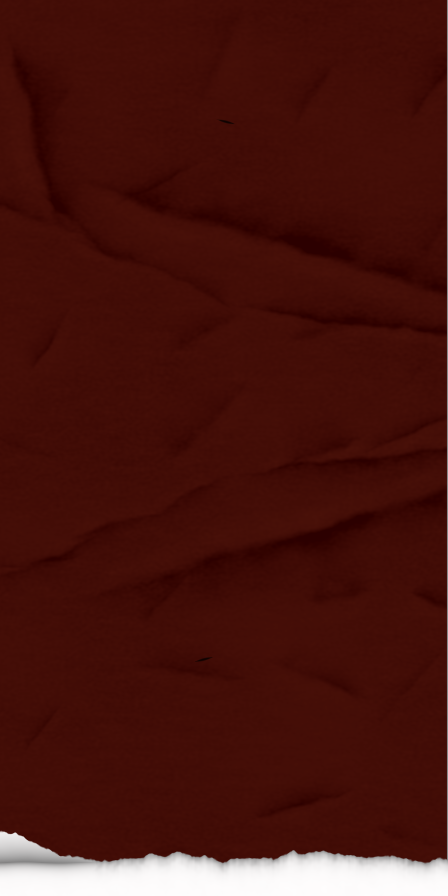
A Shadertoy shader for this texture:

```glsl
// Crumpled dark maroon paper with a torn lower edge over a white backdrop.
#define PAPER vec3(0.266, 0.053, 0.026)
#define FOLD_DARK vec3(0.195, 0.010, 0.0)
#define BACKDROP vec3(0.995, 0.988, 0.988)
#define MIRROR_Y 1.128      // height about which the main folds mirror
#define FOLD_DEPTH 1.15     // strength of the main folds
#define WRINKLE_DEPTH 0.95  // strength of the scattered wrinkles
#define WRINKLE_CELLS 3.6   // wrinkle cells across the width
#define GRAIN 0.3           // fibre and speckle contrast
#define TEAR_Y 0.092        // mean height of the tear
#define RIGHT_TRIM 0.9975   // right border of the sheet

vec2 hash2(vec2 p) {
    p = vec2(dot(p, vec2(127.1, 311.7)), dot(p, vec2(269.5, 183.3)));
    return fract(sin(p) * 43758.55);
}

// Gradient noise, roughly -0.7 to 0.7
float gnoise(vec2 p) {
    vec2 i = floor(p), f = p - i;
    vec2 u = f * f * f * (f * (f * 6.0 - 15.0) + 10.0);
    vec2 x = vec2(1.0, 0.0), y = vec2(0.0, 1.0);
    float a = dot(hash2(i) * 2.0 - 1.0, f);
    float b = dot(hash2(i + x) * 2.0 - 1.0, f - x);
    float c = dot(hash2(i + y) * 2.0 - 1.0, f - y);
    float d = dot(hash2(i + 1.0) * 2.0 - 1.0, f - 1.0);
    return mix(mix(a, b, u.x), mix(c, d, u.x), u.y);
}

float fbm(vec2 p) {
    float sum = 0.0, amp = 0.6;
    for (int i = 0; i < 4; i++) {
        sum += amp * gnoise(p);
        p = mat2(1.6, 1.2, -1.2, 1.6) * p + 7.3;
        amp *= 0.5;
    }
    return sum;
}

// Fold from a to b: crisp on one side, fading on the other, with a pale ridge
float crease(vec2 p, vec2 a, vec2 b, float width) {
    vec2 dir = b - a, r = p - a;
    float len = length(dir);
    dir /= len;
    float t = dot(r, dir) / len;
    float taper = smoothstep(0.0, 0.25, t) * (1.0 - smoothstep(0.65, 1.0, t));
    float s = (dir.x * r.y - dir.y * r.x) / (width * (0.3 + 0.7 * taper));
    float valley = smoothstep(-0.3, 0.2, s) * exp(-1.3 * max(s - 0.2, 0.0));
    float ridge = exp(-5.0 * (s + 0.75) * (s + 0.75));
    return taper * (valley - 0.15 * ridge);
}

// Long folds, as endpoints in (x, distance from the mirror line)
float mainFolds(vec2 p) {
    vec4 ends[6] = vec4[6](
        vec4(0.48, 0.19, 1.30, 0.09), vec4(0.16, 0.47, 0.90, 0.25),
        vec4(0.56, 0.355, 1.30, 0.12), vec4(0.14, 0.335, 0.40, 0.26),
        vec4(0.32, 0.29, 0.54, 0.165), vec4(-0.15, 0.47, 0.26, 0.31));
    vec2 q = vec2(p.x, abs(p.y - MIRROR_Y));
    float shade = 0.0;
    for (int i = 0; i < 6; i++) {
        float width = i == 1 || i == 2 ? 0.05 : 0.024;
        float depth = i < 3 ? 1.0 : 0.6;
        shade += depth * crease(q, ends[i].xy, ends[i].zw, width);
    }
    // steep fold near the upper left corner and its flatter tail
    shade += 1.2 * crease(p, vec2(0.02, 1.94), vec2(0.13, 1.46), 0.05);
    return shade + 0.7 * crease(p, vec2(0.08, 1.57), vec2(0.25, 1.42), 0.03);
}

// Short wrinkles, one per grid cell
float wrinkles(vec2 p) {
    vec2 cell = floor(p * WRINKLE_CELLS);
    float shade = 0.0;
    for (int j = -1; j <= 1; j++)
    for (int i = -1; i <= 1; i++) {
        vec2 id = cell + vec2(i, j);
        vec2 h = hash2(id), k = hash2(id + 41.7);
        vec2 mid = (id + 0.2 + 0.6 * h) / WRINKLE_CELLS;
        float angle = 0.25 + 1.5 * (k.x - 0.4);
        vec2 arm = mix(0.05, 0.15, h.y) * vec2(cos(angle), sin(angle));
        shade += k.y * crease(p, mid - arm, mid + arm, mix(0.012, 0.045, h.x));
    }
    return shade;
}

void mainImage(out vec4 fragColor, in vec2 fragCoord) {
    vec2 p = fragCoord / iResolution.x;
    float px = 1.0 / iResolution.x;

    // Paper relief: bent folds, broken by noise, over broad undulation
    vec2 bent = p + 0.03 * vec2(fbm(p * 5.0), fbm(p * 5.0 + 19.0));
    bent += 0.008 * vec2(gnoise(p * 26.0), gnoise(p * 26.0 + 31.0));
    float broad = fbm(p * vec2(2.2, 4.5) + 3.0);
    float worn = clamp(0.85 + 1.3 * fbm(p * 11.0 + 5.0), 0.2, 1.5);
    float folds = FOLD_DEPTH * mainFolds(bent) + WRINKLE_DEPTH * wrinkles(bent);
    float shade = 0.07 + 0.38 * broad + worn * folds;

    // Horizontal fibres and fine speckle, rougher in the hollows
    float fibre = fbm(p * vec2(14.0, 50.0));
    float speckle = gnoise(p * vec2(90.0, 120.0));
    float rough = 0.8 + broad + 0.5 * clamp(folds, 0.0, 1.0);
    shade += GRAIN * rough * (fibre + speckle);
    vec3 paper = mix(PAPER, FOLD_DARK, clamp(shade, -0.3, 1.3));

    // Two tiny dark nicks
    vec2 nick = vec2(p.x - 0.48, abs(p.y - MIRROR_Y) - 0.6);
    nick.x -= 0.025 * sign(p.y - MIRROR_Y);
    nick.y += 0.25 * nick.x;
    float along = nick.x / 0.018;
    float sliver = abs(nick.y) - 0.0025 * (1.0 - along * along);
    paper *= 1.0 - 0.75 * (1.0 - smoothstep(-0.002, 0.002, sliver));

    // Torn edge, rising at the left
    float lift = 1.0 - smoothstep(0.02, 0.19, p.x);
    float tear = TEAR_Y + 0.05 * lift + 0.03 * gnoise(vec2(p.x * 6.0, 2.5));
    tear += 0.026 * fbm(vec2(p.x * 19.0, 8.0)) + 0.005 * gnoise(p * 80.0);
    float below = tear - p.y;

    // Backdrop: contact shadow, curled white lip and faint mottling
    float contact = 0.46 * exp(-max(below, 0.0) / 0.012);
    float lipBase = 0.074 + 0.006 * gnoise(vec2(p.x * 9.0, 5.0));
    float drop = p.y - lipBase;
    float lipShadow = exp(-abs(drop) / (drop > 0.0 ? 0.034 : 0.011));
    lipShadow *= 0.48 * (1.0 - smoothstep(0.12, 0.36, p.x));
    float dim = max(contact * (1.0 - 0.8 * lift), lipShadow);
    vec3 backdrop = BACKDROP * (1.0 - dim) + 0.012 * fbm(p * 25.0);

    float sheet = 1.0 - smoothstep(-px, px, below);
    sheet *= 1.0 - smoothstep(-0.5 * px, 0.5 * px, p.x - RIGHT_TRIM);
    fragColor = vec4(clamp(mix(backdrop, paper, sheet), 0.0, 1.0), 1.0);
}
```
